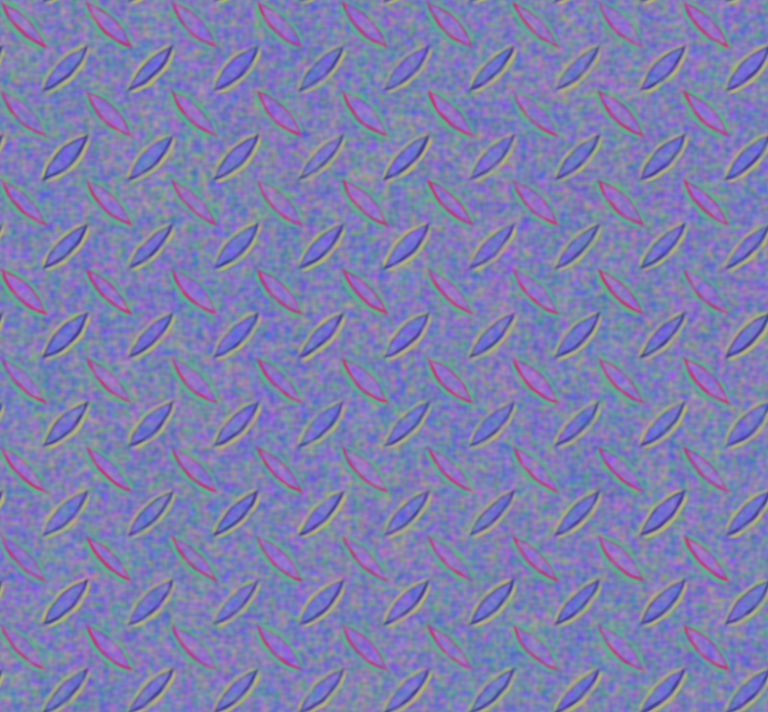
Write a WebGL 2 fragment shader that draws this texture map.

```glsl
#version 300 es
precision highp float;
// Normal-map colours of a steel tread plate: 9 x 8 cells, each with two
// crossed lens-shaped studs whose edges are bands across a parabolic outline.
// Wrapping gradient noise gives the grainy metal, hashes vary the studs.
uniform vec2 u_resolution;
out vec4 fragColor;

const vec2 CELLS = vec2(9.0, 8.0);

vec3 hash3(vec2 p) {
    vec3 q = fract(p.xyx * vec3(0.1031, 0.1030, 0.0973));
    q += dot(q, q.yzx + 33.33);
    return fract((q.xxy + q.yzz) * q.zyx);
}

float cornerSlope(vec2 corner, vec2 offset, vec2 period, float seed) {
    float angle = 6.28318 * hash3(mod(corner, period) + seed).x;
    return dot(vec2(cos(angle), sin(angle)), offset);
}

// Gradient noise that wraps after a whole number of lattice cells
float wrapNoise(vec2 uv, vec2 period, float seed) {
    vec2 p = uv * period, i = floor(p), f = p - i;
    vec2 w = f * f * f * (f * (f * 6.0 - 15.0) + 10.0);
    vec2 e = vec2(1.0, 0.0);
    float low = mix(cornerSlope(i, f, period, seed),
                    cornerSlope(i + e, f - e, period, seed), w.x);
    float high = mix(cornerSlope(i + e.yx, f - e.yx, period, seed),
                     cornerSlope(i + 1.0, f - 1.0, period, seed), w.x);
    return mix(low, high, w.y);
}

// Stretched grain: each slope component varies fastest along its own axis
float grain(vec2 uv, vec2 fine, float seed) {
    return 0.70 * wrapNoise(uv, fine, seed)
         + 0.60 * wrapNoise(uv, floor(fine * 0.55), seed + 17.0)
         + 0.28 * wrapNoise(uv, vec2(22.0, 20.0), seed + 41.0)
         + 0.16 * wrapNoise(uv, vec2(7.0, 6.0), seed + 67.0);
}

float band(float d, float centre, float width) {
    float t = (d - centre) / width;
    return exp(-t * t);
}

// Coverage of one stud: x = flat top, y = inner edge, z = outer rim
vec3 stud(vec2 uv, vec2 centre, float lean, float seed) {
    vec2 g = uv * CELLS - centre + 0.5;
    vec2 p = (fract(g) - 0.5) * vec2(1.0, 1.042);
    vec3 vary = hash3(mod(floor(g), CELLS) + seed);

    // along follows the stud, across points to its upper side
    float along = (p.x + lean * p.y) * 0.7071 / 0.355;
    float across = (p.y - lean * p.x) * 0.7071;
    across += 0.012 * wrapNoise(uv, vec2(54.0, 50.0), seed);
    float halfWidth = mix(0.072, 0.094, vary.x) * max(1.0 - along * along, 0.0);
    float lower = -across - halfWidth;
    float upper = across - halfWidth;

    float ends = smoothstep(1.16, 0.84, abs(along));
    float wear = 1.0 + 0.8 * wrapNoise(uv, vec2(63.0, 56.0), seed + 5.0);
    float top = smoothstep(0.012, -0.025, max(lower, upper));
    float edge = 0.95 * band(lower, -0.004, 0.022) + mix(0.15, 0.5, vary.z) * band(upper, -0.006, 0.020);
    float rim = 1.05 * band(lower, 0.046, 0.027) + 0.75 * band(upper, 0.034, 0.028);
    vec3 cover = vec3(top, edge * wear, rim * wear);
    return clamp(cover * ends * mix(0.75, 1.0, vary.y), 0.0, 1.0);
}

vec3 paintStud(vec3 base, vec3 cover, vec3 top, vec3 edge, vec3 rim) {
    base = mix(base, top, 0.78 * cover.x);
    base = mix(base, rim, 0.90 * cover.z);
    return mix(base, edge, 0.85 * cover.y);
}

void main() {
    vec2 uv = gl_FragCoord.xy / u_resolution;

    // Grainy plate: blue falls where green rises
    float red = grain(uv, vec2(140.0, 92.0), 3.0);
    float green = grain(uv, vec2(100.0, 130.0), 59.0);
    float blue = grain(uv, vec2(120.0, 110.0), 113.0);
    vec3 speckle = vec3(0.26 * red, 0.22 * green, 0.13 * blue - 0.20 * green);
    vec3 colour = vec3(0.49, 0.505, 0.705) + speckle;

    // Studs falling to the right: violet top, red edge, green rim
    vec3 falling = stud(uv, vec2(0.275, 0.722), -1.0, 7.0);
    colour = paintStud(colour, falling, vec3(0.59, 0.44, 0.82) + 0.6 * speckle,
                       vec3(0.74, 0.22, 0.45), vec3(0.34, 0.71, 0.53));

    // Studs rising to the right: blue top, dark edge, yellow rim
    vec3 rising = stud(uv, vec2(0.767, 0.232), 1.0, 29.0);
    colour = paintStud(colour, rising, vec3(0.43, 0.43, 0.85) + 0.6 * speckle,
                       vec3(0.27, 0.24, 0.50), vec3(0.70, 0.71, 0.45));

    fragColor = vec4(clamp(colour, 0.0, 1.0), 1.0);
}
```
